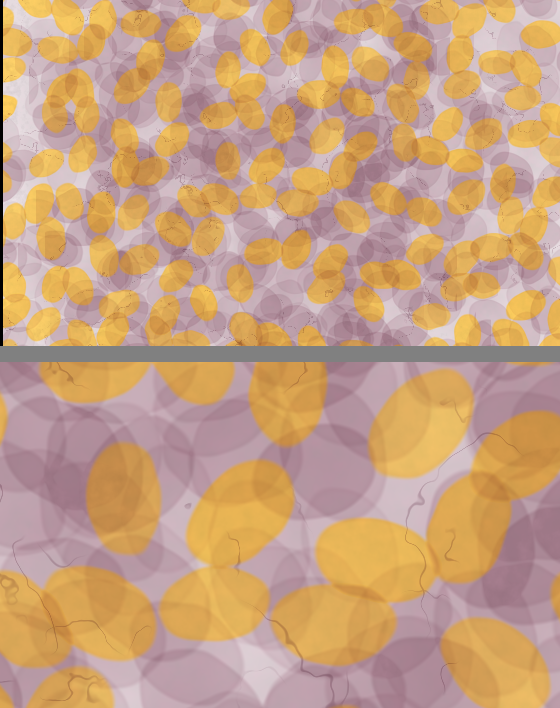
Top: the whole. Bottom: its middle third, enlarged.
Give the GLSL for this pattern, as a Shadertoy shader.

```glsl
float hash(vec2 p) {
    return fract(sin(dot(p, vec2(127.1, 311.7))) * 43758.5453);
}

float noise(vec2 p) {
    vec2 i = floor(p), f = fract(p);
    f = f * f * (3.0 - 2.0 * f);
    return mix(mix(hash(i), hash(i + vec2(1, 0)), f.x),
               mix(hash(i + vec2(0, 1)), hash(i + vec2(1, 1)), f.x), f.y);
}

float fbm(vec2 p) {
    float sum = 0.0, amp = 0.5;
    for (int i = 0; i < 5; i++) {
        sum += amp * noise(p);
        p = mat2(1.6, 1.2, -1.2, 1.6) * p + 7.3;
        amp *= 0.5;
    }
    return sum;
}

mat2 rotate(float a) {
    return mat2(cos(a), sin(a), -sin(a), cos(a));
}

// Scattered oval dabs: x = summed paint depth, y = number of dabs, z = rim
vec3 dabs(vec2 p, float cell, vec2 radius, float jitter, float presence, float minDepth, float seed) {
    vec3 sum = vec3(0.0);
    vec2 g = rotate(seed) * p / cell + seed * 17.0;
    for (int y = -1; y <= 1; y++)
    for (int x = -1; x <= 1; x++) {
        vec2 id = floor(g) + vec2(x, y);
        if (hash(id + 3.7) > presence) continue;
        vec2 offset = vec2(hash(id + 11.3), hash(id + 29.1)) - 0.5;
        vec2 q = (g - id - 0.5 - jitter * offset) * cell;
        q = rotate(hash(id + 47.9) * 6.283) * q;
        vec2 r = radius * (0.92 + 0.16 * hash(id + 61.7));
        float d = (length(q / r) - 1.0) * r.y;
        float inside = 1.0 - smoothstep(-0.0022, 0.0022, d);
        sum.x += inside * mix(minDepth, 1.0, hash(id + 83.3));
        sum.y += inside;
        sum.z += inside * smoothstep(-0.006, 0.0, d);
    }
    return sum;
}

// Thin broken hairlines along a noise contour
float hairline(vec2 p, float scale) {
    float contour = abs(fbm(p * scale) - 0.48) / scale;
    float broken = smoothstep(0.6, 0.8, noise(p * 17.0 + scale));
    return broken * (1.0 - smoothstep(0.0001, 0.0008, contour));
}

void mainImage(out vec4 fragColor, in vec2 fragCoord) {
    vec2 p = fragCoord / iResolution.y;
    float u = fragCoord.x / iResolution.x;
    float cloud = fbm(p * 5.0 + 4.0);
    float grain = fbm(p * 90.0) - 0.48;
    vec2 wobbly = p + 0.005 * (vec2(noise(p * 38.0), noise(p * 38.0 + 9.0)) - 0.5);

    // Mauve washes, thinning toward both sides
    float center = smoothstep(0.0, 0.3, min(u, 1.0 - u));
    float depth = 0.3 * center;
    for (int i = 0; i < 3; i++) {
        vec3 wash = dabs(wobbly, 0.112, vec2(0.065, 0.048), 0.8, mix(0.5, 1.0, center), 0.25, 0.45 + 0.73 * float(i));
        depth += 0.72 * wash.x + 0.12 * wash.z;
    }
    depth += 1.3 * (cloud - 0.42) + 0.7 * grain;
    vec3 stain = pow(vec3(0.88, 0.81, 0.84), vec3(clamp(depth, 0.0, 2.8)));
    vec3 col = vec3(0.89, 0.85, 0.865) * stain;

    // Golden ovals glazed over the washes
    vec3 gold = dabs(wobbly, 0.113, vec2(0.058, 0.0385), 0.64, 0.93, 0.85, 0.21);
    vec3 glaze = vec3(0.99, 0.78, 0.26) * pow(stain, vec3(0.55));
    glaze *= pow(vec3(0.93, 0.87, 0.9), vec3(max(gold.y - 1.0, 0.0) + 0.3 * gold.z));
    col = mix(col, glaze, 0.84 * min(gold.x, 1.0));

    // Paper tooth and fine cracks
    col *= 1.0 + 0.14 * grain;
    float cracks = max(hairline(p, 6.0), hairline(p + 3.1, 10.0));
    col = mix(col, col * vec3(0.74, 0.64, 0.69), 0.55 * cracks);

    // Dark margin on the left
    col *= smoothstep(0.0045, 0.0062, u);
    fragColor = vec4(clamp(col, 0.0, 1.0), 1.0);
}
```
